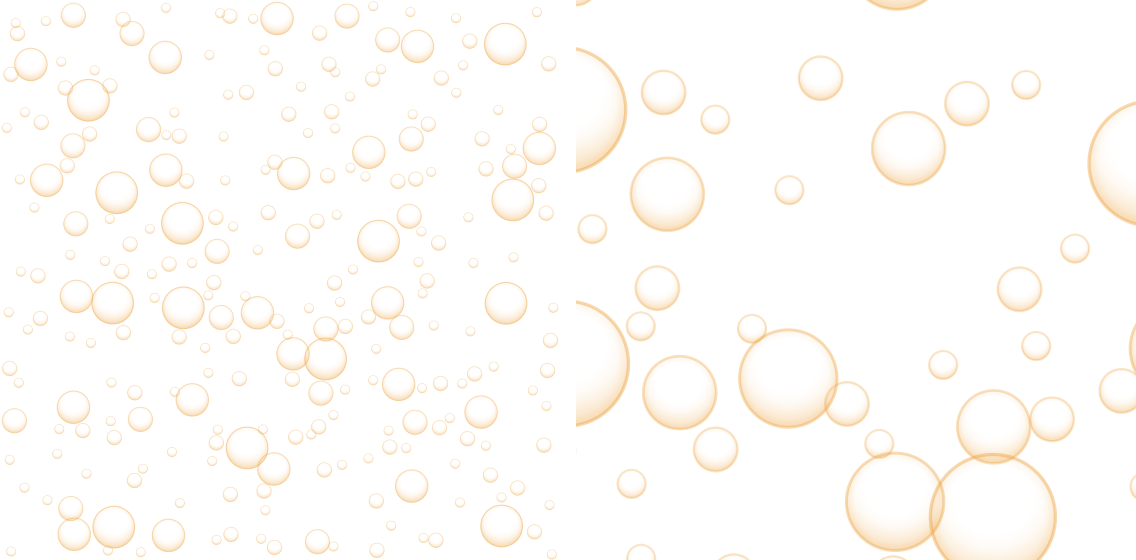
Left, the full canvas; right, a detail of the centre.
A WebGL 1 fragment shader for this pattern:

```glsl
precision highp float;
// Thin golden bubbles of five sizes scattered over white.
uniform vec2 u_resolution;

const vec3 AMBER = vec3(0.93, 0.65, 0.27);

vec3 hash3(vec3 p) {
  p = fract(p * vec3(0.1031, 0.1030, 0.0973));
  p += dot(p, p.yxz + 33.33);
  return fract((p.xxy + p.yxx) * p.zyx);
}

// Bubble radius and number of cells per side, from the largest size down.
vec2 sizeClass(int i) {
  if (i == 0) return vec2(0.0372, 4.0);
  if (i == 1) return vec2(0.0290, 5.0);
  if (i == 2) return vec2(0.0217, 6.0);
  if (i == 3) return vec2(0.0130, 11.0);
  return vec2(0.0084, 14.0);
}

// Centre and radius of the bubble in the cell around p; radius 0 if empty.
// Each bubble stays inside its own cell, so no neighbour search is needed.
vec3 bubbleAt(vec2 p, int i) {
  vec2 size = sizeClass(i);
  vec2 cell = floor(p * size.y);
  vec3 rnd = hash3(vec3(cell + 7.0, float(i) * 17.0 + 5.0));
  float margin = size.x * size.y * 1.1;
  vec2 centre = (cell + mix(vec2(margin), vec2(1.0 - margin), rnd.xy)) / size.y;
  return vec3(centre, rnd.z < 0.86 ? size.x : 0.0);
}

// True if a larger bubble already takes up most of this place.
bool isCovered(vec3 bubble, int i) {
  for (int j = 0; j < 4; j++) {
    if (j >= i) break;
    vec3 larger = bubbleAt(bubble.xy, j);
    if (larger.z > 0.0 &&
        distance(larger.xy, bubble.xy) < larger.z + 0.6 * bubble.z) return true;
  }
  return false;
}

// Opacity of one bubble: soft inner shade, deepest at the bottom, and a fine rim.
float bubbleOpacity(vec2 p, vec3 bubble, float pixel) {
  float r = bubble.z;
  vec2 q = (p - bubble.xy) / r;
  float d = length(q);
  float gap = (d - 1.0) * r;

  float lower = smoothstep(0.45, 1.4, length(q - vec2(0.0, 0.38)));
  float shade = 0.31 * lower * lower + 0.09 * smoothstep(0.8, 1.0, d);
  shade *= clamp(0.5 - gap / pixel, 0.0, 1.0);

  float halfWidth = 0.0005 + 0.013 * r;
  float rim = clamp((halfWidth - abs(gap)) / pixel + 0.5, 0.0, 1.0);
  return mix(shade, 1.0, rim * (0.21 + 6.5 * r));
}

void main() {
  float pixel = 1.0 / min(u_resolution.x, u_resolution.y);
  vec2 p = gl_FragCoord.xy * pixel;
  vec3 color = vec3(1.0);

  for (int i = 0; i < 5; i++) {
    vec3 bubble = bubbleAt(p, i);
    if (bubble.z > 0.0 && !isCovered(bubble, i)) {
      color = mix(color, AMBER, bubbleOpacity(p, bubble, pixel));
    }
  }
  gl_FragColor = vec4(color, 1.0);
}
```
